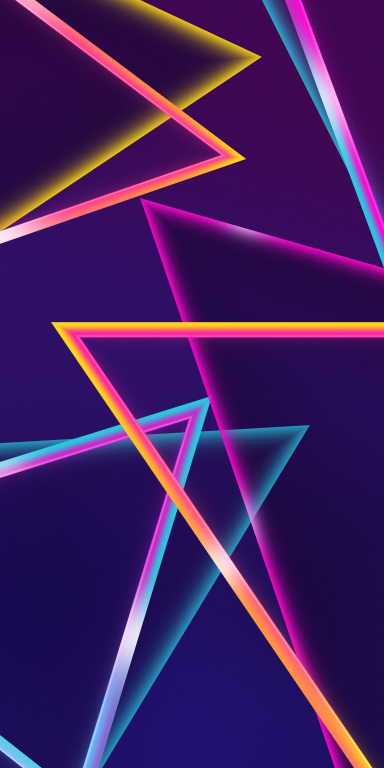
Reproduce this background procedurally as a WebGL 2 fragment shader.

```glsl
#version 300 es
precision highp float;
// Neon wedges: glossy two-tone ribbons and soft glowing edges on deep violet.

#define RIBBON_WIDTH 0.040
#define SLIM_WIDTH 0.031
#define GLOW_WIDTH 0.030
#define HALO_WIDTH 0.016
#define HALO_GAIN 0.22
#define GRAIN 0.008

uniform vec2 u_resolution;
out vec4 fragColor;

const vec3 YELLOW = vec3(0.98, 0.84, 0.10);
const vec3 ORANGE = vec3(1.00, 0.58, 0.25);
const vec3 CORAL = vec3(1.00, 0.38, 0.47);
const vec3 PINK = vec3(1.00, 0.13, 0.60);
const vec3 MAGENTA = vec3(0.96, 0.03, 0.79);
const vec3 ORCHID = vec3(0.78, 0.16, 0.76);
const vec3 CYAN = vec3(0.16, 0.78, 0.88);
const vec3 SKY = vec3(0.42, 0.68, 0.95);
const vec3 NIGHT = vec3(0.105, 0.025, 0.22);

float hash(vec2 p) {
    vec3 q = fract(p.xyx * 0.1031);
    q += dot(q, q.yzx + 33.33);
    return fract((q.x + q.y) * q.z);
}

// Distance to the line from a to b, positive on the side of point c.
float edge(vec2 p, vec2 a, vec2 b, vec2 c) {
    vec2 n = normalize(vec2(a.y - b.y, b.x - a.x));
    return dot(p - a, n) * sign(dot(c - a, n));
}

// Depth inside the corner at apex a with legs toward b and c.
float wedge(vec2 p, vec2 a, vec2 b, vec2 c) {
    return min(edge(p, a, b, c), edge(p, a, c, b));
}

float cover(float d) {
    return clamp(d * u_resolution.x + 0.5, 0.0, 1.0);
}

float spot(vec2 p, vec2 center, float radius) {
    vec2 q = (p - center) / radius;
    return exp(-dot(q, q));
}

vec3 shade(vec3 base, float d, float amount, float reach) {
    return mix(base, NIGHT, cover(d) * amount * exp(-max(d, 0.0) / reach));
}

// Crisp outer edge that fades inward.
vec3 glow(vec3 base, float d, float width, vec3 tint, float gain) {
    float fade = exp(-pow(max(d, 0.0) / width, 1.4));
    return mix(base, tint, cover(d) * fade * gain);
}

// Solid band with a cross gradient, a bright inner rim and a halo.
vec3 ribbon(vec3 base, float d, float width, vec3 outer, vec3 inner, float hot) {
    float t = clamp(d / width, 0.0, 1.0);
    vec3 tint = mix(outer, inner, smoothstep(0.12, 0.8, t));
    tint += 0.16 * exp(-pow((t - 0.9) / 0.07, 2.0));
    tint = mix(tint, vec3(1.0, 0.95, 1.0), hot);
    float halo = cover(d - width) * exp(-max(d - width, 0.0) / HALO_WIDTH);
    base = mix(base, inner, halo * HALO_GAIN);
    return mix(base, tint, cover(d) * cover(width - d));
}

vec3 backdrop(vec2 p) {
    vec3 col = mix(vec3(0.115, 0.06, 0.39), vec3(0.18, 0.06, 0.41), smoothstep(0.0, 1.1, p.y));
    col = mix(col, vec3(0.25, 0.025, 0.32), smoothstep(1.2, 1.95, p.y + 0.25 * p.x));
    col = mix(col, vec3(0.07, 0.03, 0.29), 0.75 * spot(p, vec2(0.12, 0.45), 0.33));
    col = mix(col, vec3(0.10, 0.04, 0.28), 0.6 * spot(p, vec2(0.85, 0.5), 0.3));
    return col + 0.05 * spot(p, vec2(0.5, 0.12), 0.3) * vec3(0.2, 0.2, 1.0);
}

void main() {
    vec2 p = gl_FragCoord.xy / u_resolution.x;
    vec3 col = backdrop(p);

    // Yellow glowing corner and the slim ribbon over it
    float d = wedge(p, vec2(0.682, 1.852), vec2(0.365, 2.0), vec2(0.0, 1.396));
    col = shade(col, d, 0.8, 0.6);
    col = glow(col, d, GLOW_WIDTH, YELLOW, 0.9);
    d = wedge(p, vec2(0.641, 1.586), vec2(0.091, 2.0), vec2(0.0, 1.365));
    vec3 outer = mix(CORAL, ORANGE, smoothstep(0.1, 0.5, p.x));
    outer = mix(outer, YELLOW, smoothstep(0.45, 0.64, p.x));
    float hot = 0.9 * spot(p, vec2(0.0, 1.38), 0.12) + 0.5 * spot(p, vec2(0.06, 2.0), 0.1);
    col = ribbon(col, d, SLIM_WIDTH, outer, mix(CORAL, PINK, 0.5), hot);

    // Shadowed side of the magenta corner, with the cyan corner on top
    float magentaDepth = wedge(p, vec2(0.365, 1.484), vec2(1.0, 1.302), vec2(0.872, 0.0));
    col = shade(col, magentaDepth, 0.85, 0.4);
    d = wedge(p, vec2(0.807, 0.893), vec2(0.0, 0.846), vec2(0.266, 0.0));
    col = shade(col, d, 0.45, 0.25);
    col = glow(col, d, GLOW_WIDTH, CYAN, 0.72);

    // Cyan and orchid ribbon
    d = wedge(p, vec2(0.552, 0.969), vec2(0.0, 0.797), vec2(0.257, 0.0));
    float sink = 1.0 - smoothstep(0.05, 0.6, p.y);
    hot = 0.85 * spot(p, vec2(0.355, 0.34), 0.1) + 0.5 * spot(p, vec2(0.0, 0.78), 0.08);
    col = ribbon(col, d, RIBBON_WIDTH, mix(CYAN, ORCHID, 0.6 * sink), mix(ORCHID, SKY, sink), hot);

    // Magenta edges
    hot = spot(p, vec2(0.64, 1.405), 0.06) + spot(p, vec2(0.65, 0.65), 0.07);
    col = glow(col, magentaDepth, 0.024, mix(MAGENTA, vec3(0.85, 0.8, 1.0), 0.65 * hot), 0.95);

    // Top right: cyan glow behind a white-hot ribbon
    d = wedge(p, vec2(1.029, 1.3125), vec2(0.682, 2.0), vec2(1.82, 1.6));
    col = glow(col, d, GLOW_WIDTH, CYAN, 0.8);
    d = wedge(p, vec2(1.029, 1.224), vec2(0.742, 2.0), vec2(1.82, 1.48));
    outer = mix(CYAN, ORCHID, smoothstep(1.65, 1.98, p.y));
    col = ribbon(col, d, RIBBON_WIDTH, outer, MAGENTA, 0.75 * spot(p, vec2(0.84, 1.74), 0.12));

    // Large yellow and pink ribbon
    d = wedge(p, vec2(0.133, 1.161), vec2(1.0, 1.161), vec2(0.922, 0.0));
    float low = 1.0 - smoothstep(0.5, 1.1, p.y);
    float tail = 1.0 - smoothstep(0.0, 0.3, p.y);
    outer = mix(mix(YELLOW, ORANGE, low), CORAL, 0.5 * tail);
    vec3 inner = mix(mix(PINK, CORAL, low), YELLOW, 0.8 * tail);
    col = ribbon(col, d, RIBBON_WIDTH, outer, inner, 0.8 * spot(p, vec2(0.578, 0.53), 0.07));

    // Lower left corner band
    d = wedge(p, vec2(0.36, -0.198), vec2(0.0, 0.086), vec2(-0.5, -0.4));
    col = ribbon(col, d, SLIM_WIDTH, CYAN, SKY, 0.2);

    col += GRAIN * (hash(floor(p * 256.0)) - 0.5);
    fragColor = vec4(clamp(col, 0.0, 1.0), 1.0);
}
```
